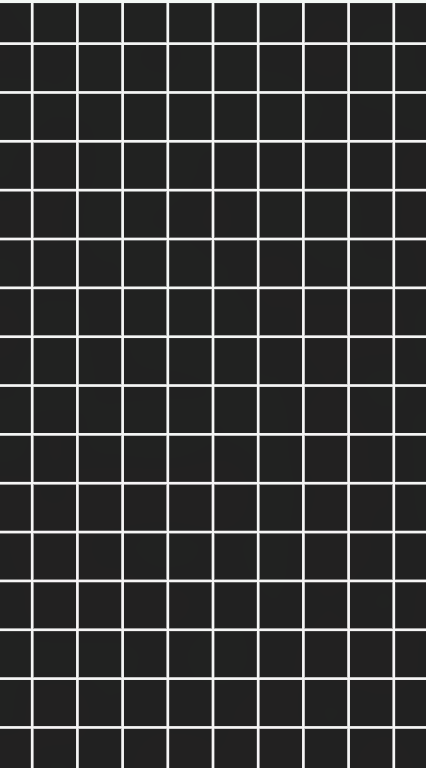
Give the GLSL for this pattern, as a Shadertoy shader.

```glsl
#define PITCH vec2(0.05885, 0.0636)
#define GRID_OFFSET vec2(0.0, -0.002)
#define LINE_WIDTH 0.00355
#define TOP_BORDER 0.0040
#define TILE_COLOR vec3(0.131)
#define LINE_COLOR vec3(0.962)
#define TINT_SCALE 14.0
#define TINT_AMOUNT 0.022

// Sine-free hash
float hash(vec2 cell) {
    vec3 q = fract(vec3(cell.xyx) * 0.1031);
    q += dot(q, q.yzx + 33.33);
    return fract((q.x + q.y) * q.z);
}

float valueNoise(vec2 p) {
    vec2 cell = floor(p);
    vec2 f = fract(p);
    f = f * f * (3.0 - 2.0 * f);
    float low = mix(hash(cell), hash(cell + vec2(1, 0)), f.x);
    float high = mix(hash(cell + vec2(0, 1)), hash(cell + vec2(1, 1)), f.x);
    return mix(low, high, f.y);
}

// Box-filtered coverage of a line, given the distance to its axis
vec2 lineCoverage(vec2 axisDistance, float pixel) {
    float peak = min(1.0, LINE_WIDTH / pixel);
    return clamp((0.5 * LINE_WIDTH - axisDistance) / pixel + 0.5, 0.0, peak);
}

void mainImage(out vec4 fragColor, in vec2 fragCoord) {
    // All lengths are fractions of the canvas height
    float pixel = 1.0 / iResolution.y;
    vec2 p = fragCoord * pixel;
    vec2 center = 0.5 * iResolution.xy * pixel + GRID_OFFSET;

    // Grid lines, one passing through the center on each axis
    vec2 axisDistance = abs(fract((p - center) / PITCH + 0.5) - 0.5) * PITCH;
    vec2 coverage = lineCoverage(axisDistance, pixel);
    float ink = max(coverage.x, coverage.y);

    // Pale strip along the top edge
    float border = clamp((p.y - 1.0 + TOP_BORDER) / pixel + 0.5, 0.0, 1.0);
    ink = max(ink, border);

    // Faint drift between green and violet, greener toward the top
    float drift = valueNoise(p * TINT_SCALE) - 0.5 + 0.5 * (p.y - 0.5);
    drift = mix(drift, 0.8, border);
    vec3 tint = vec3(-0.6, 0.5, -0.1) * drift * TINT_AMOUNT;

    vec3 color = mix(TILE_COLOR + 0.25 * tint, LINE_COLOR + tint, ink);
    fragColor = vec4(color, 1.0);
}
```
